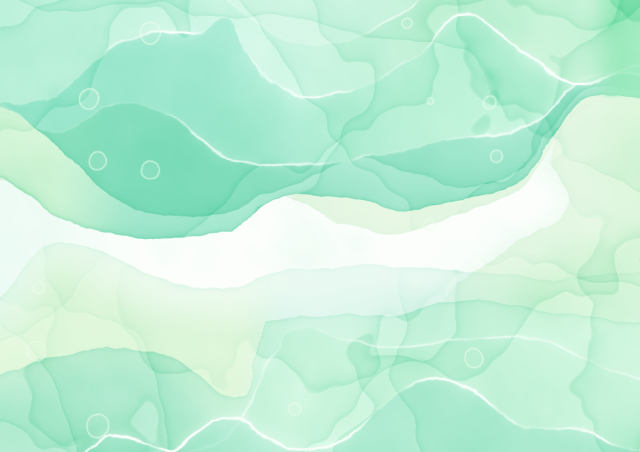
Write a WebGL 2 fragment shader that draws this background.

```glsl
#version 300 es
precision highp float;
// Mint alcohol-ink background: layered washes, white veins and small bubbles around a pale band.
uniform vec2 u_resolution;
out vec4 fragColor;

float hash(vec2 p) {
  return fract(sin(dot(p, vec2(127.1, 311.7))) * 43758.5453);
}

float noise(vec2 p) {
  vec2 i = floor(p), f = fract(p);
  f = f * f * (3.0 - 2.0 * f);
  return mix(mix(hash(i), hash(i + vec2(1, 0)), f.x),
             mix(hash(i + vec2(0, 1)), hash(i + vec2(1, 1)), f.x), f.y);
}

float fbm(vec2 p) {
  float sum = 0.0, amp = 0.5;
  for (int i = 0; i < 5; i++) {
    sum += amp * noise(p);
    p = mat2(1.6, 1.2, -1.2, 1.6) * p + 3.7;
    amp *= 0.5;
  }
  return sum;
}

// Smooth curve through twelve evenly spaced heights
float spline(float x, vec4 a, vec4 b, vec4 c) {
  float h[12] = float[12](a.x, a.y, a.z, a.w, b.x, b.y, b.z, b.w, c.x, c.y, c.z, c.w);
  float t = clamp(x, 0.0, 0.9999) * 11.0;
  int i = int(t);
  float f = fract(t), p = h[max(i - 1, 0)], q = h[i], r = h[i + 1], s = h[min(i + 2, 11)];
  return q + 0.5 * f * (r - p + f * (2.0 * p - 5.0 * q + 4.0 * r - s + f * (3.0 * (q - r) + s - p)));
}

// Approximate signed distance above the curve
float above(vec2 uv, vec4 a, vec4 b, vec4 c) {
  float h = spline(uv.x, a, b, c);
  float slope = (spline(uv.x + 0.004, a, b, c) - h) / 0.0056;
  return (uv.y - h) / sqrt(1.0 + slope * slope);
}

// Translucent wash with pigment at its rim, thinning inward
void wash(inout vec3 col, float d, vec3 tint, float alpha, float rim) {
  float inside = smoothstep(-0.002, 0.002, d);
  col = mix(col, tint, inside * alpha);
  float edge = exp(-max(d, 0.0) * 260.0) + 0.4 * exp(-max(d, 0.0) * 26.0);
  col *= 1.0 - inside * rim * edge * vec3(0.26, 0.07, 0.13);
}

// Bright thread with a faint halo
void vein(inout vec3 col, float d, float strength) {
  float line = exp(-d * d * 140000.0) + 0.25 * exp(-abs(d) * 70.0);
  col = mix(col, vec3(0.97, 1.0, 0.98), clamp(line * strength, 0.0, 1.0));
}

void main() {
  vec2 uv = gl_FragCoord.xy / u_resolution;
  vec2 p = gl_FragCoord.xy / u_resolution.y;
  float cloud = fbm(p * 3.0), grain = fbm(p * 9.0 + 20.0);
  vec2 w = uv + 0.03 * (vec2(fbm(p * 8.0 + 5.0), fbm(p * 8.0 + 40.0)) - 0.48);
  w += 0.012 * (vec2(fbm(p * 26.0), fbm(p * 26.0 + 60.0)) - 0.48);
  float thread = 0.15 + 0.9 * smoothstep(0.35, 0.62, fbm(p * 6.0 + 70.0));

  // Pale ground and the soft green mass on the right
  vec3 col = mix(vec3(0.93, 0.985, 0.96), vec3(0.985, 0.997, 0.985), smoothstep(0.0, 0.25, uv.x));
  col -= max(grain - 0.45, 0.0) * vec3(0.1, 0.02, 0.06);
  float side = above(w.yx, vec4(0.68), vec4(0.71, 0.80, 0.89, 0.865), vec4(0.88, 0.90, 0.92, 0.95));
  wash(col, side + 0.05, vec3(0.91, 0.98, 0.93), 0.8 * smoothstep(-0.05, 0.03, side), 0.0);
  wash(col, side, mix(vec3(0.87, 0.96, 0.87), vec3(0.74, 0.93, 0.78), smoothstep(0.0, 0.16, side)), 0.85, 0.12);
  float patchEdge = above(w, vec4(0.6), vec4(0.56, 0.56, 0.505, 0.49), vec4(0.525, 0.59, 0.75, 0.78));
  wash(col, patchEdge, vec3(0.88, 0.96, 0.87), 0.9, 0.12);

  // Upper washes
  float shore = above(w, vec4(0.61, 0.53, 0.48, 0.467), vec4(0.50, 0.567, 0.566, 0.54), vec4(0.558, 0.605, 0.77, 0.783));
  vec3 tint = mix(vec3(0.79, 0.95, 0.82), vec3(0.58, 0.89, 0.78), smoothstep(0.06, 0.24, uv.x));
  wash(col, shore, tint, 0.93, 0.8);
  float deep = above(w, vec4(0.78, 0.68, 0.555, 0.515), vec4(0.54, 0.59, 0.65, 0.63), vec4(0.59, 0.63, 0.79, 0.80));
  wash(col, deep, vec3(0.42, 0.84, 0.69), 0.85 - 0.4 * smoothstep(0.35, 0.6, uv.x), 0.5);
  float middle = above(w, vec4(0.77, 0.71, 0.765, 0.746), vec4(0.638, 0.636, 0.65, 0.676), vec4(0.70, 0.711, 0.816, 0.84));
  tint = mix(vec3(0.56, 0.89, 0.78), vec3(0.68, 0.93, 0.81), smoothstep(0.25, 0.7, uv.x));
  wash(col, middle, tint, 0.85, 0.12);
  vein(col, middle, 0.65 * thread);
  float ridge = above(w, vec4(0.776, 0.794, 0.90, 0.93), vec4(0.90, 0.79, 0.80, 0.871), vec4(0.967, 0.886, 0.81, 0.86));
  ridge -= 0.05 * smoothstep(0.31, 0.35, w.x) * smoothstep(0.375, 0.355, w.x);
  tint = mix(vec3(0.73, 0.94, 0.85), vec3(0.71, 0.93, 0.80), smoothstep(0.4, 0.8, uv.x));
  wash(col, ridge, tint, 0.85, 0.15);
  vein(col, ridge, thread);
  float crown = above(w, vec4(1.1), vec4(0.99, 0.91, 0.92, 0.985), vec4(1.08));
  wash(col, crown, vec3(0.82, 0.96, 0.89), 0.6, 0.1);
  vein(col, crown, thread);
  col = mix(col, vec3(0.52, 0.89, 0.69), 0.85 * smoothstep(0.91, 0.97, w.x) * smoothstep(0.775, 0.79, w.y));

  // Lower washes
  float bank = -above(w, vec4(0.35, 0.467, 0.426, 0.37), vec4(0.365, 0.397, 0.41, 0.41), vec4(0.40, 0.39, 0.39, 0.40));
  tint = mix(vec3(0.85, 0.96, 0.84), vec3(0.82, 0.95, 0.90), smoothstep(0.36, 0.46, uv.x));
  tint = mix(tint, vec3(0.73, 0.93, 0.80), smoothstep(0.68, 0.85, uv.x));
  wash(col, bank, tint, 0.35 + 0.6 * smoothstep(0.0, 0.12, bank), 0.25);
  float pool = -above(w, vec4(0.17, 0.21, 0.228, 0.21), vec4(0.13, 0.17, 0.182, 0.185), vec4(0.215, 0.196, 0.18, 0.167));
  pool += 0.12 * smoothstep(0.39, 0.415, w.x);
  tint = mix(vec3(0.63, 0.90, 0.79), vec3(0.73, 0.94, 0.83), smoothstep(0.2, 0.5, uv.x));
  wash(col, pool, tint, 0.6 + 0.25 * smoothstep(0.0, 0.08, pool), 0.45);
  float fold = -above(w, vec4(-0.03, -0.03, -0.03, 0.0), vec4(0.045, 0.26, 0.245, 0.235), vec4(0.246, 0.25, 0.206, 0.165));
  wash(col, fold, vec3(0.70, 0.93, 0.81), 0.6, 0.1);
  vein(col, fold, 0.6 * thread);
  float foot = -above(w, vec4(-0.03, -0.03, 0.04, 0.01), vec4(0.08, 0.01, 0.03, 0.15), vec4(0.14, 0.053, 0.048, 0.01));
  wash(col, foot, vec3(0.62, 0.90, 0.79), 0.75, 0.12);
  vein(col, foot, thread);

  // Long overlapping films with thin edges, weaker on the pale band
  float ink = smoothstep(0.97, 0.72, col.r);
  for (int i = 0; i < 4; i++) {
    float k = float(i), turn = 0.9 * k - 0.8;
    float film = fract(2.2 * dot(p, vec2(sin(turn), cos(turn))) + 2.6 * fbm(p * 1.4 + k * 13.0));
    float rim = exp(-film * 45.0) * smoothstep(0.0, 0.012, film);
    col += ink * (0.045 * (0.5 - exp(-film * 3.0)) - 0.08 * rim) * vec3(1.2, 0.4, 0.7);
  }
  col += ink * (0.14 * cloud + 0.08 * grain - 0.1) * vec3(1.0, 0.3, 0.6);

  // Scattered bubbles, at most one per cell
  vec2 cell = floor(p * 7.0);
  vec2 center = (cell + 0.3 + 0.4 * vec2(hash(cell + 2.0), hash(cell + 5.0))) / 7.0;
  float radius = mix(0.007, 0.025, hash(cell + 17.0));
  float r = length(p - center + 0.5 * (w - uv)) - radius;
  float ring = exp(-r * r * 250000.0) + 0.2 * smoothstep(0.002, -0.002, r);
  col = mix(col, vec3(0.93, 0.99, 0.92), 0.55 * ring * step(0.76, hash(cell + 9.0)));

  fragColor = vec4(clamp(col, 0.0, 1.0), 1.0);
}
```
